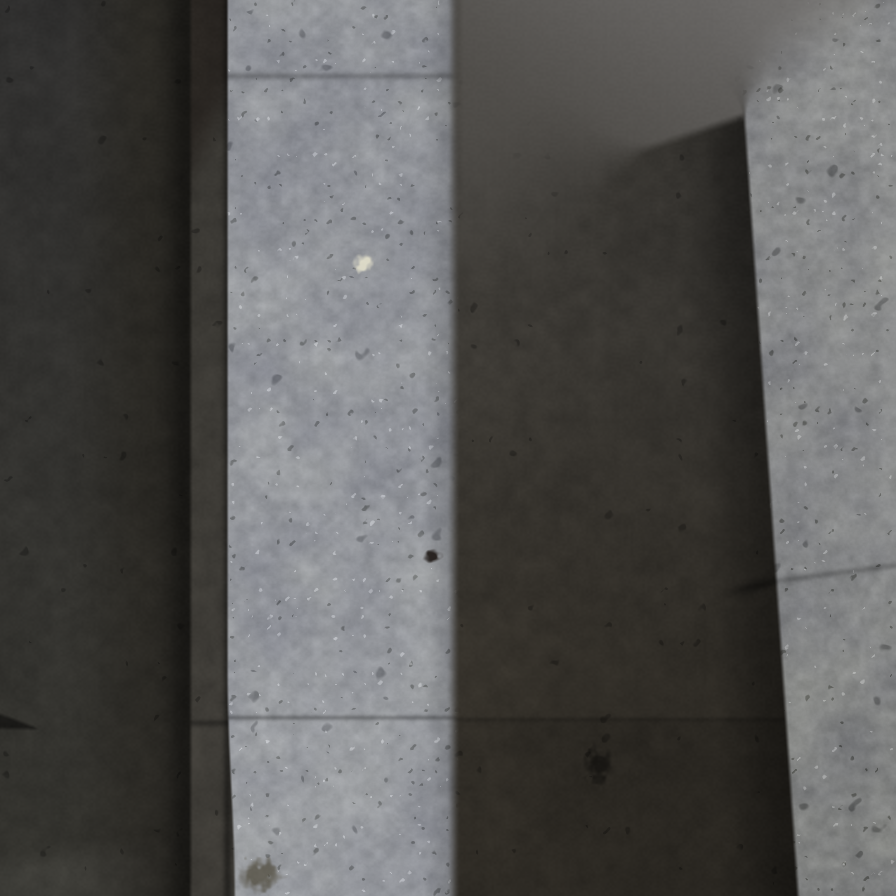
Give the GLSL for this texture, as a WebGL 1 fragment shader.

```glsl
precision highp float;
// Worn stone steps seen from above: a pale strip between two shadowed treads,
// a slanted pale slab at the right and a grey haze over the upper right.
// Soft masks layer the surfaces; value noise and cell specks give the grain.
uniform vec2 u_resolution;

float hash(vec2 p) {
  return fract(sin(dot(p, vec2(127.1, 311.7))) * 43758.55);
}

float noise(vec2 p) {
  vec2 i = floor(p), f = fract(p);
  f = f * f * (3.0 - 2.0 * f);
  float low = mix(hash(i), hash(i + vec2(1.0, 0.0)), f.x);
  float high = mix(hash(i + vec2(0.0, 1.0)), hash(i + 1.0), f.x);
  return mix(low, high, f.y);
}

float fbm(vec2 p) {
  float sum = 0.0, amp = 0.5;
  for (int i = 0; i < 5; i++) {
    sum += amp * noise(p);
    p = p * 2.03 + 17.3;
    amp *= 0.5;
  }
  return sum;
}

// One irregular speck in a random share of the grid cells.
float specks(vec2 p, float cells, float share, float seed) {
  vec2 q = p * cells + 0.35 * (noise(p * cells * 3.0) - 0.5);
  vec2 id = floor(q) + seed;
  vec2 centre = 0.3 + 0.4 * vec2(hash(id), hash(id + 7.7));
  float radius = 0.08 + 0.2 * hash(id + 3.1);
  float shape = 1.0 - smoothstep(radius * 0.4, radius, length(fract(q) - centre));
  return shape * step(hash(id + 11.9), share);
}

float band(float d, float width) {
  return exp(-d * d / (width * width));
}

float spot(vec2 p, vec2 centre, vec2 size) {
  vec2 d = (p - centre) / size;
  d += 0.7 * (vec2(noise(p * 190.0), noise(p * 190.0 + 40.0)) - 0.5);
  return 1.0 - smoothstep(0.4, 1.2, length(d));
}

float cover(float edge, float soft, float x) {
  return smoothstep(edge - soft, edge + soft, x);
}

vec3 paleStone(vec2 p, vec3 base) {
  float grain = fbm(p * 85.0) - 0.48;
  float stain = fbm(p * 17.0 + 5.0) - 0.48;
  vec3 c = base + 0.13 * grain + vec3(0.13, 0.13, 0.10) * stain;
  c -= vec3(0.15, 0.15, 0.16) * specks(p, 75.0, 0.17, 2.0);
  c -= 0.13 * specks(p, 34.0, 0.12, 31.0);
  return c + 0.13 * specks(p, 95.0, 0.12, 53.0);
}

vec3 leftFloor(vec2 p) {
  vec3 c = mix(vec3(0.205, 0.202, 0.182), vec3(0.19, 0.188, 0.185), p.y);
  c = mix(c, vec3(0.165, 0.158, 0.14), smoothstep(0.06, 0.17, p.x));
  c *= 1.0 - 0.42 * band(p.x - 0.208, 0.022);
  c += 0.04 * (1.0 - cover(0.035 + 0.12 * p.x, 0.02, p.y)) * (1.0 - smoothstep(0.12, 0.2, p.x));
  float wedge = (1.0 - cover(0.008 * (1.0 - p.x / 0.045), 0.003, abs(p.y - 0.195 + 0.2 * p.x)));
  return c * (1.0 - 0.5 * wedge * (1.0 - cover(0.04, 0.004, p.x)));
}

vec3 riser(vec2 p) {
  vec3 c = mix(vec3(0.25, 0.24, 0.22), vec3(0.225, 0.218, 0.2), p.y);
  float topShade = cover(0.85, 0.05, p.y - 2.0 * (p.x - 0.233));
  c = mix(c, vec3(0.16, 0.145, 0.13), topShade);
  c *= 1.0 - 0.3 * band(p.y - 0.193, 0.004);
  return c * (1.0 - 0.4 * band(p.x - 0.254, 0.005));
}

vec3 rightTread(vec2 p, float edge) {
  vec3 c = mix(vec3(0.205, 0.19, 0.163), vec3(0.24, 0.23, 0.212), smoothstep(0.1, 0.8, p.y));
  c = mix(c, c * 0.9, smoothstep(0.5, 0.75, p.x));
  c *= 1.0 - 0.38 * smoothstep(edge - 0.09, edge, p.x);
  c *= 1.0 - 0.1 * (1.0 - cover(0.197, 0.004, p.y));
  c *= 1.0 - 0.15 * band(p.y - 0.197, 0.003);
  c *= 1.0 - 0.35 * band(p.y - 0.345 - 0.25 * (p.x - 0.84), 0.006) * cover(0.82, 0.02, p.x);
  return c * (1.0 - 0.4 * spot(p, vec2(0.668, 0.147), vec2(0.016, 0.02)));
}

void main() {
  vec2 p = gl_FragCoord.xy / u_resolution;
  float stripLeft = 0.254 + 0.008 * (1.0 - smoothstep(0.0, 0.25, p.y));
  float slabEdge = 0.831 + 0.0689 * (0.87 - p.y);

  // Shadowed surfaces
  vec3 color = mix(leftFloor(p), riser(p), cover(0.213, 0.003, p.x));
  color = mix(color, rightTread(p, slabEdge), cover(0.4, 0.01, p.x));
  color *= 1.0 + 0.22 * (fbm(p * 60.0) - 0.48) + 0.16 * (fbm(p * 11.0) - 0.48);
  color *= 1.0 - 0.25 * specks(p, 48.0, 0.09, 71.0);

  // Pale strip with cross seams and a blurred right side
  vec3 strip = paleStone(p, mix(vec3(0.585, 0.595, 0.615), vec3(0.57, 0.58, 0.6), p.y));
  strip *= 1.0 - 0.2 * band(p.y - 0.915, 0.004) - 0.25 * band(p.y - 0.199, 0.003);
  strip *= 1.0 - 0.14 * smoothstep(0.465, 0.505, p.x);
  strip = mix(strip, vec3(0.3, 0.28, 0.22), 0.7 * spot(p, vec2(0.29, 0.022), vec2(0.022, 0.018)));
  strip = mix(strip, vec3(0.86, 0.85, 0.78), spot(p, vec2(0.406, 0.706), vec2(0.011, 0.01)));
  strip = mix(strip, vec3(0.16, 0.14, 0.13), spot(p, vec2(0.482, 0.379), vec2(0.01, 0.007)));
  color = mix(color, strip, cover(stripLeft, 0.002, p.x) * (1.0 - cover(0.506, 0.008, p.x)));

  // Slanted slab, its edge dissolving near the top
  vec3 slab = paleStone(p + 3.0, mix(vec3(0.5, 0.505, 0.5), vec3(0.525, 0.53, 0.535), smoothstep(0.0, 0.5, p.y)));
  slab *= 1.0 - 0.2 * band(p.y - 0.352 - 0.13 * (p.x - 0.87), 0.004);
  float slabSoft = mix(0.003, 0.05, smoothstep(0.87, 0.95, p.y));
  float slabMask = cover(slabEdge, slabSoft, p.x);
  color = mix(color, slab, slabMask);

  // Haze: crisp lower rim beside the slab, diffuse elsewhere
  float rim = p.y - 0.824 - 0.33 * (p.x - 0.69);
  float rimSoft = mix(0.12, 0.007, smoothstep(0.6, 0.73, p.x));
  float treadHaze = smoothstep(-rimSoft, rimSoft, rim) * cover(0.51, 0.01, p.x);
  float slabHaze = smoothstep(-0.03, 0.1, p.y - 0.87 - 0.8 * (p.x - 0.831));
  vec3 hazeColor = mix(vec3(0.31, 0.3, 0.285), vec3(0.43, 0.422, 0.415), smoothstep(-0.05, 0.35, p.y - 0.85 + 0.6 * (p.x - 0.6)));
  color = mix(color, hazeColor, mix(treadHaze, slabHaze, slabMask) * 0.95);

  color += 0.012 * (noise(p * 380.0) - 0.5);
  gl_FragColor = vec4(clamp(color, 0.0, 1.0), 1.0);
}
```
